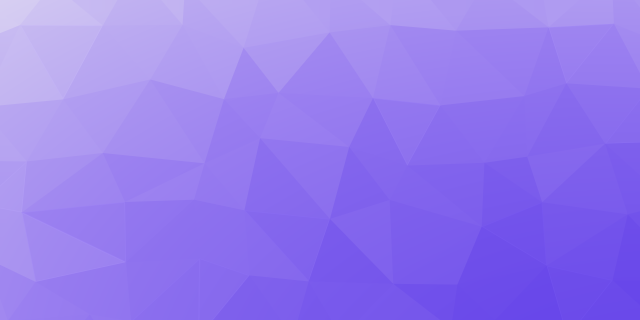
This background is drawn by a Shadertoy shader. Its source:

```glsl
float hash(vec2 p) {
    return fract(sin(dot(p, vec2(127.1, 311.7))) * 43758.5453);
}

float cross2(vec2 a, vec2 b) {
    return a.x * b.y - a.y * b.x;
}

// Mesh corner: jittered lattice, every fourth row shifted sideways
vec2 corner(vec2 id) {
    vec2 jitter = vec2(hash(id), hash(id + 57.3)) - 0.5;
    float shift = 0.45 * step(abs(mod(id.y, 4.0) - 1.0), 0.5);
    return vec2(0.13, 0.104) + vec2(0.225, 0.185) * (id + vec2(shift, 0.0) + 0.6 * jitter);
}

// Diagonal fade from pale lilac to deep violet; y points down
vec3 backdrop(vec2 p, float shade) {
    float x = clamp(p.x * 0.5, 0.0, 1.0);
    float y = clamp(p.y, 0.0, 1.0);
    float light = 0.84 - 0.36 * x + 0.20 * x * x - 0.36 * y + 0.16 * y * y - 0.07 * x * y + shade;
    vec3 deep = vec3(0.40, 0.27, 0.915);
    vec3 violet = vec3(0.60, 0.495, 0.94);
    vec3 pale = vec3(0.85, 0.82, 0.95);
    vec3 lower = mix(deep, violet, (light - 0.40) / 0.20);
    return light < 0.60 ? lower : mix(violet, pale, (light - 0.60) / 0.25);
}

// Signed distance to the nearest side, positive inside
float triangleDepth(vec2 p, vec2 a, vec2 b, vec2 c) {
    float winding = sign(cross2(b - a, c - a));
    float ab = cross2(b - a, p - a) / length(b - a);
    float bc = cross2(c - b, p - b) / length(c - b);
    float ca = cross2(a - c, p - c) / length(a - c);
    return min(min(ab * winding, bc * winding), ca * winding);
}

// Adds one facet: colour in rgb, coverage in a
void addFacet(inout vec4 sum, vec2 p, vec2 a, vec2 b, vec2 c, vec2 seed) {
    float depth = triangleDepth(p, a, b, c);
    float coverage = clamp(0.5 + depth * iResolution.y, 0.0, 1.0);
    vec2 center = (a + b + c) / 3.0;
    float shade = 0.038 * (hash(seed) - 0.5);
    vec3 color = backdrop(mix(center, p, 0.4), shade);
    // Faint light seam on a few facets
    float seam = 1.0 - smoothstep(0.0, 0.004, depth);
    color += 0.015 * seam * step(0.85, hash(seed + 9.1));
    sum += vec4(color, 1.0) * coverage;
}

void mainImage(out vec4 fragColor, in vec2 fragCoord) {
    vec2 p = fragCoord / iResolution.y;
    p.y = 1.0 - p.y;
    vec2 cell = floor((p - vec2(0.13, 0.104)) / vec2(0.225, 0.185));
    vec4 sum = vec4(backdrop(p, 0.0), 1.0) * 0.001;

    // Split each nearby quad along its shorter diagonal
    for (int j = -1; j <= 1; j++) {
        for (int i = -2; i <= 2; i++) {
            vec2 id = cell + vec2(i, j);
            vec2 a = corner(id);
            vec2 b = corner(id + vec2(1.0, 0.0));
            vec2 c = corner(id + vec2(1.0, 1.0));
            vec2 d = corner(id + vec2(0.0, 1.0));
            if (distance(a, c) < distance(b, d)) {
                addFacet(sum, p, a, b, c, id + 3.7);
                addFacet(sum, p, a, c, d, id + 8.2);
            } else {
                addFacet(sum, p, a, b, d, id + 3.7);
                addFacet(sum, p, b, c, d, id + 8.2);
            }
        }
    }
    fragColor = vec4(sum.rgb / sum.a, 1.0);
}
```
